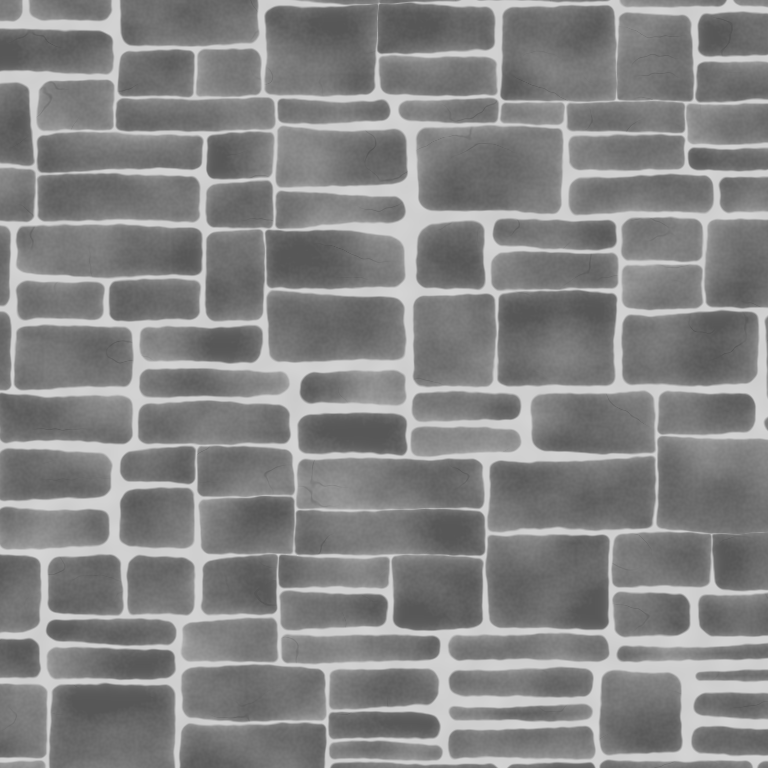
Give the GLSL for this texture map, as a WebGL 1 fragment shader.

```glsl
precision highp float;
uniform vec2 u_resolution;

const vec2 GRID = vec2(5.0, 10.0);
const float STONE_TONE = 0.432;
const float MORTAR_TONE = 0.815;

vec2 hash2(vec2 p) {
  vec3 q = fract(vec3(p.xyx) * vec3(0.1031, 0.1030, 0.0973));
  q += dot(q, q.yzx + 33.33);
  return fract((q.xx + q.yz) * q.zy);
}

float cornerSlope(vec2 cell, vec2 offset) {
  float angle = 6.2832 * hash2(cell).x;
  return dot(vec2(cos(angle), sin(angle)), offset);
}

float gradientNoise(vec2 p) {
  vec2 i = floor(p), f = p - i;
  vec2 u = f * f * f * (f * (f * 6.0 - 15.0) + 10.0);
  vec2 e = vec2(1.0, 0.0);
  float low = mix(cornerSlope(i, f), cornerSlope(i + e, f - e), u.x);
  float high = mix(cornerSlope(i + e.yx, f - e.yx), cornerSlope(i + 1.0, f - 1.0), u.x);
  return mix(low, high, u.y);
}

float cloudNoise(vec2 p) {
  return gradientNoise(p) + 0.5 * gradientNoise(p * 2.1 + 17.0);
}

vec2 jitteredVertex(vec2 v) {
  return (v + 0.72 * (hash2(v + 61.0) - 0.5)) / GRID;
}

// Pinwheel tiling: joints run through a vertex vertically or horizontally by parity
vec4 blockBounds(vec2 cell) {
  vec2 a = jitteredVertex(cell);
  vec2 b = jitteredVertex(cell + vec2(1.0, 0.0));
  vec2 c = jitteredVertex(cell + vec2(0.0, 1.0));
  vec2 d = jitteredVertex(cell + 1.0);
  bool even = mod(cell.x + cell.y, 2.0) < 0.5;
  return even ? vec4(a.x, b.y, d.x, c.y) : vec4(c.x, a.y, b.x, d.y);
}

// Cut large blocks, and some others, into two courses or two neighbours
void splitBlock(vec2 p, inout vec4 box, inout vec2 id) {
  vec2 size = box.zw - box.xy;
  vec2 r = hash2(id + 7.0);
  bool sideways = size.x > 0.25 || (size.y < 0.13 && size.x > mix(1.5, 4.0, r.x) * size.y);
  bool tooBig = size.x > 0.25 || size.y > 0.13;
  bool roomy = sideways ? size.x > 0.11 : size.y > 0.055;
  bool chosen = r.y < 0.4 && size.x * size.y > 0.010;
  if (!roomy || !(tooBig || chosen)) return;

  vec2 cut = mix(box.xy, box.zw, mix(0.37, 0.63, hash2(id + 19.0).x));
  bool upper = sideways ? p.x > cut.x : p.y > cut.y;
  if (sideways) {
    if (upper) box.x = cut.x; else box.z = cut.x;
  } else {
    if (upper) box.y = cut.y; else box.w = cut.y;
  }
  id += upper ? vec2(37.0, 11.0) : vec2(13.0, 53.0);
}

float roundedBox(vec2 p, vec2 halfSize, float radius) {
  vec2 q = abs(p) - halfSize + radius;
  return length(max(q, 0.0)) + min(max(q.x, q.y), 0.0) - radius;
}

float stoneTone(vec2 p, vec2 id, float dist) {
  vec2 shift = 40.0 * hash2(id + 3.0);
  float tone = STONE_TONE + 0.05 * (hash2(id + 29.0).x - 0.5);
  tone += 0.19 * cloudNoise(p * vec2(7.0, 9.0) + shift);
  // Fine grain and sparse hairline cracks
  tone += 0.022 * gradientNoise(p * vec2(70.0, 95.0));
  tone += 0.025 * gradientNoise(p * 210.0);
  float vein = abs(gradientNoise(p * vec2(13.0, 21.0) + shift) + 0.06 * gradientNoise(p * 80.0));
  float patchMask = smoothstep(0.1, 0.4, gradientNoise(p * 10.0 + shift.yx));
  tone -= 0.05 * patchMask * (1.0 - smoothstep(0.0, 0.025, vein));
  // Pale dusting along the rim
  return max(tone, 0.34) + 0.11 * exp(min(dist, 0.0) / 0.0055);
}

void main() {
  vec2 p = gl_FragCoord.xy / u_resolution;

  // Hand-cut waviness of the joints
  vec2 q = p + 0.005 * vec2(gradientNoise(p * 10.0), gradientNoise(p * 10.0 + 31.0));
  q += 0.0018 * vec2(gradientNoise(p * 42.0), gradientNoise(p * 42.0 + 57.0));

  vec4 box = vec4(0.0, 0.0, 1.0, 1.0);
  vec2 id = vec2(0.0);
  vec2 home = floor(q * GRID);
  for (int j = -1; j <= 1; j++) {
    for (int i = -1; i <= 1; i++) {
      vec2 cell = home + vec2(float(i), float(j));
      vec4 bounds = blockBounds(cell);
      if (all(greaterThanEqual(q, bounds.xy)) && all(lessThan(q, bounds.zw))) {
        box = bounds;
        id = cell + 100.0;
      }
    }
  }
  for (int k = 0; k < 3; k++) splitBlock(q, box, id);

  // Joint width drifts, so some stones almost touch
  float inset = max(0.0036 + 0.009 * gradientNoise(p * 5.0 + 9.0), -0.002);
  float radius = 0.004 + 2.0 * max(inset, 0.0);
  vec2 halfSize = 0.5 * (box.zw - box.xy) - inset;
  float dist = roundedBox(q - 0.5 * (box.xy + box.zw), halfSize, min(radius, min(halfSize.x, halfSize.y)));
  dist += 0.0012 * gradientNoise(p * 75.0);

  float mortar = MORTAR_TONE + 0.03 * gradientNoise(p * 30.0);
  float edge = 0.001 + 0.6 / u_resolution.y;
  float tone = mix(stoneTone(p, id, dist), mortar, smoothstep(-edge, edge, dist));
  gl_FragColor = vec4(vec3(tone), 1.0);
}
```
